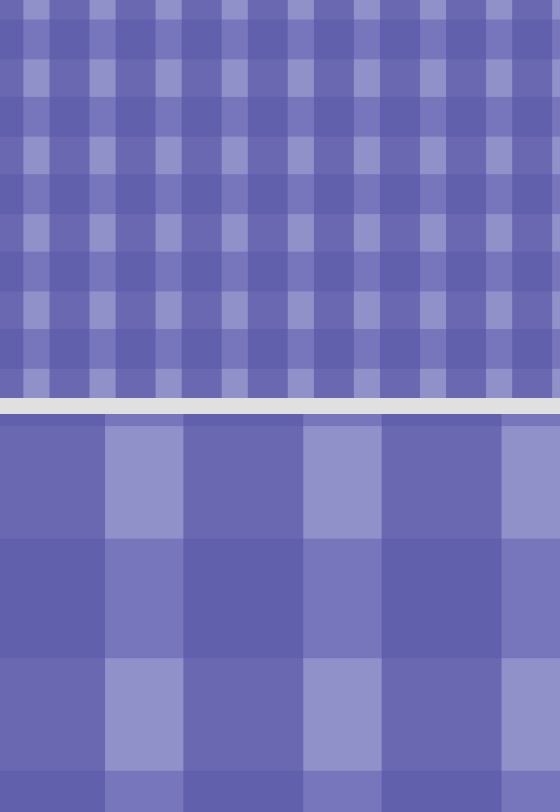
Top: the whole. Bottom: its middle third, enlarged.
Reproduce this pattern procedurally as a Shadertoy shader.

```glsl
// Violet gingham check: pale vertical stripes crossed by darker horizontal bands.

// Coverage of a repeating stripe, with edges smoothed over one pixel.
float stripe(float position, float start, float width, float period, float pixel) {
    float fromCentre = abs(mod(position - start - 0.5 * width + 0.5 * period, period) - 0.5 * period);
    return clamp((0.5 * width - fromCentre) / pixel + 0.5, 0.0, 1.0);
}

void mainImage(out vec4 fragColor, in vec2 fragCoord) {
    // Canvas height is one unit
    float pixel = 1.0 / iResolution.y;
    vec2 uv = fragCoord * pixel;

    float paleColumn = stripe(uv.x, 0.0588, 0.0656, 0.16606, pixel);
    float darkRow = stripe(uv.y, 0.0733, 0.1002, 0.1944, pixel);

    // Cloth colour in each row, outside and inside the pale columns
    vec3 ground = mix(vec3(0.410, 0.408, 0.694), vec3(0.380, 0.376, 0.680), darkRow);
    vec3 pale = mix(vec3(0.570, 0.569, 0.790), vec3(0.467, 0.463, 0.737), darkRow);

    fragColor = vec4(mix(ground, pale, paleColumn), 1.0);
}
```
